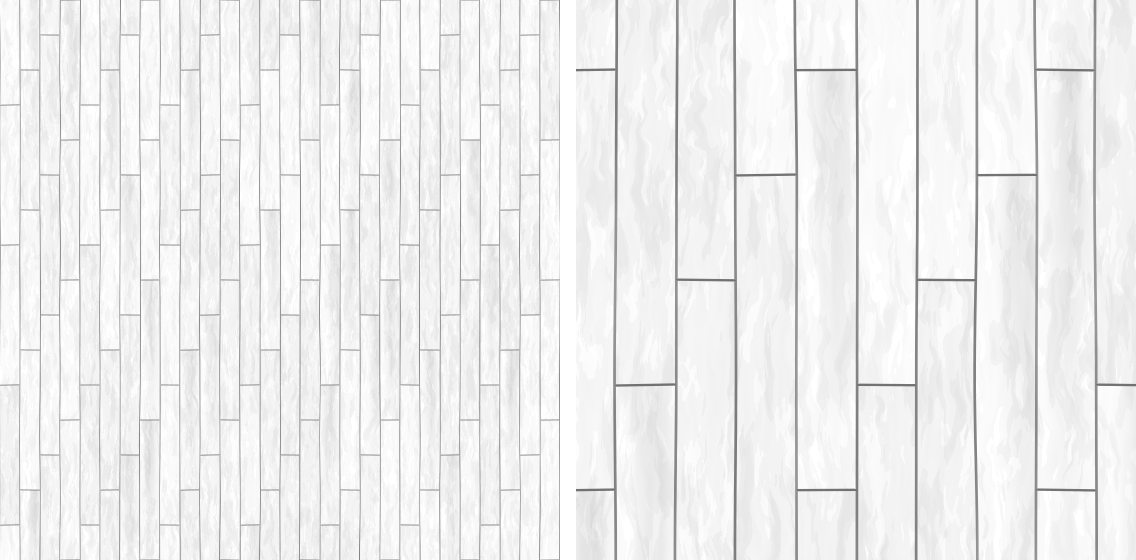
Left, the full canvas; right, a detail of the centre.
A WebGL 1 fragment shader for this texture:

```glsl
precision highp float;
// Pale plank floor: 28 columns of upright boards, four boards tall, each column
// stepped a quarter board from the last. Boards vary between white, light grey
// and side-shaded wood, with flaky vertical grain and thin wavering seams.

uniform vec2 u_resolution;

const float COLUMNS = 28.0;
const float ROWS = 4.0;
const float STEP = 0.25;             // rise of the joints per column, in boards
const float SEAM_HALF = 0.0008;      // half line widths, in canvas units
const float JOINT_HALF = 0.0007;
const float JOINT_WEIGHT = 0.85;
const float SEAM_WOBBLE = 0.05;      // in column widths
const float JOINT_TILT = 0.005;      // in board lengths
const float SHADED_SHARE = 0.15;
const float SHADE_DEPTH = 0.08;
const float FLAKE_DEPTH = 0.027;
const float STREAK_DEPTH = 0.018;
const vec3 LINE_COLOR = vec3(0.36);
const vec3 WHITE_WOOD = vec3(0.975);
const vec3 GREY_WOOD = vec3(0.946);

float hash(vec2 p) {
  return fract(sin(dot(p, vec2(127.1, 311.7))) * 43758.5453);
}

float noise(vec2 p) {
  vec2 i = floor(p);
  vec2 f = fract(p);
  f = f * f * (3.0 - 2.0 * f);
  return mix(mix(hash(i), hash(i + vec2(1.0, 0.0)), f.x),
             mix(hash(i + vec2(0.0, 1.0)), hash(i + vec2(1.0, 1.0)), f.x), f.y);
}

float fbm(vec2 p) {
  float sum = 0.0;
  float gain = 0.55;
  for (int i = 0; i < 3; i++) {
    sum += gain * noise(p);
    p = p * 2.03 + 17.3;
    gain *= 0.5;
  }
  return sum;
}

// Coverage of a line by the pixel at distance d from its middle.
float lineMask(float d, float halfWidth, float pixel) {
  return clamp(0.5 + (halfWidth - abs(d)) / pixel, 0.0, 1.0);
}

// Brightness change from flakes and fine streaks; q is in column widths.
float grain(vec2 q) {
  q.x += 0.25 * (noise(q * vec2(1.3, 0.9)) - 0.5);
  q.x += 0.10 * (noise(q * vec2(5.0, 4.0)) - 0.5);
  float field = fbm(q * vec2(6.0, 1.0));
  float flakes = smoothstep(0.515, 0.53, field) + 0.5 * smoothstep(0.62, 0.635, field);
  float pale = smoothstep(0.59, 0.605, fbm(q * vec2(7.5, 1.5) + 41.0));
  float streak = noise(q * vec2(16.0, 1.6)) - 0.5;
  return FLAKE_DEPTH * (pale - flakes + 0.3) + STREAK_DEPTH * streak;
}

// Soft shadow across a board, strongest near its top; uv is 0 to 1 on the board.
float sideShade(vec2 uv, vec2 id) {
  float crest = mix(0.45, 0.8, hash(id + 5.7));
  float x = uv.x + 0.15 * (noise(vec2(uv.x * 2.0, uv.y * 3.0) + id * 9.0) - 0.5);
  float band = smoothstep(crest - 0.5, crest, x)
             * (1.0 - 0.8 * smoothstep(crest, crest + 0.45, x));
  float streaks = 0.8 + 0.4 * noise(vec2(uv.x * 9.0, uv.y * 3.0) + id * 13.0);
  return band * streaks * mix(0.3, 1.0, smoothstep(0.0, 0.9, uv.y));
}

void main() {
  vec2 p = gl_FragCoord.xy / u_resolution;
  vec2 pixel = 1.0 / u_resolution;

  // Nearest wavering seam, then the column on this side of it
  float x = p.x * COLUMNS;
  float seam = floor(x + 0.5);
  float seamId = mod(seam, COLUMNS);
  float bend = noise(vec2(seamId * 7.0, p.y * 9.0)) - 0.5;
  float seamDist = x - seam - SEAM_WOBBLE * bend;
  float column = seam - 1.0 + step(0.0, seamDist);
  float columnId = mod(column, COLUMNS);

  // Board within the column, with slightly tilted joints
  float u = clamp(x - column, 0.0, 1.0);
  float tilt = JOINT_TILT * (hash(vec2(columnId, 3.0)) - 0.5) * (u - 0.5);
  float y = p.y * ROWS - (column + 1.0) * STEP + tilt;
  vec2 id = vec2(columnId, mod(floor(y), ROWS));
  vec2 uv = vec2(u, fract(y));
  float jointDist = min(uv.y, 1.0 - uv.y);

  // Wood tone, grain and shading
  float greyness = smoothstep(0.2, 0.8, hash(id + 1.3));
  float shaded = step(1.0 - SHADED_SHARE, hash(id + 8.1));
  vec3 color = mix(WHITE_WOOD, GREY_WOOD, greyness * (1.0 - 0.9 * shaded));
  vec2 grainShift = 60.0 * vec2(hash(id + 2.9), hash(id + 6.4));
  color += grain(p * COLUMNS + grainShift) * mix(0.85, 1.0, greyness);
  color -= SHADE_DEPTH * mix(0.05, 1.0, shaded) * sideShade(uv, id);

  // Continuous seams of slightly uneven weight and crisp joints
  float weight = mix(0.55, 0.8, noise(vec2(seamId * 5.0 + 90.0, p.y * 10.0)));
  float seamMask = weight * lineMask(seamDist / COLUMNS, SEAM_HALF, pixel.x);
  float jointMask = JOINT_WEIGHT * lineMask(jointDist / ROWS, JOINT_HALF, pixel.y);
  color = mix(color, LINE_COLOR, max(seamMask, jointMask));

  gl_FragColor = vec4(clamp(color, 0.0, 1.0), 1.0);
}
```
